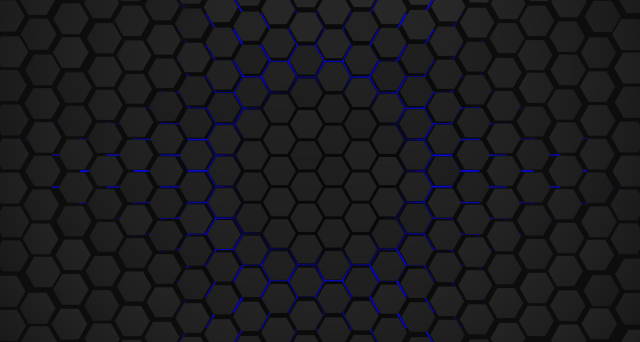
Reproduce this pattern procedurally as a WebGL 1 fragment shader.

```glsl
precision highp float;
// Dark field of raised hexagonal prisms around a flat centre, with blue light in the gaps.
uniform vec2 u_resolution;

const float COLUMN = 0.866;   // column spacing when rows are one unit apart
const float ROWS = 10.96;     // unit rows over the canvas height

float hash(vec2 p) {
  return fract(sin(dot(p, vec2(127.1, 311.7))) * 43758.5453);
}

// Signed distance to a flat-topped hexagon, slightly smaller than its cell.
float hexDistance(vec2 q) {
  q = abs(q);
  return max(q.y, q.x * 0.866 + q.y * 0.5) - 0.453;
}

// Prisms rise with distance from the centre.
float liftAt(vec2 c) {
  return 0.0135 * max(length(c) - 2.5, 0.0);
}

void main() {
  vec2 p = (gl_FragCoord.xy - 0.5 * u_resolution) / u_resolution.y * ROWS;
  float px = ROWS / u_resolution.y;
  vec2 guess = p / (1.0 + 0.5 * liftAt(p));
  float column0 = floor(guess.x / COLUMN);

  float topDist = 10.0;
  float wallDist = 10.0;
  vec2 topCentre = vec2(0.0);
  vec2 topLocal = vec2(0.0);
  float topLift = 0.0;

  // Nearest top face and nearest wall among the surrounding prisms.
  for (int i = -2; i <= 2; i++) {
    float column = column0 + float(i);
    float shift = 0.5 * mod(column, 2.0);
    float row0 = floor(guess.y - shift + 0.5);
    for (int j = -2; j <= 2; j++) {
      vec2 centre = vec2((column + 0.5) * COLUMN, row0 + float(j) + shift);
      float rise = liftAt(centre);
      float lift = rise * (0.92 + 0.2 * hash(centre));
      vec2 local = p / (1.0 + lift) - centre;
      float d = hexDistance(local) * (1.0 + lift);
      if (d < topDist) {
        topDist = d;
        topCentre = centre;
        topLocal = local;
        topLift = lift;
      }
      // Perspective sweep of the prism from the floor to its top.
      for (int k = 0; k < 6; k++) {
        float z = lift * float(k) / 5.0;
        wallDist = min(wallDist, hexDistance(p / (1.0 + z) - centre));
      }
    }
  }

  // Walls and floor glow, fading in outside the flat centre.
  float radius = length(p);
  float ring = smoothstep(2.4, 3.8, radius);
  float flicker = 0.55 + 0.45 * hash(topCentre + 3.7);
  float glow = smoothstep(-0.3 * px, 0.03 + 0.3 * px, wallDist) * ring * flicker;
  vec3 wall = vec3(0.034 + 0.018 * smoothstep(3.0, 8.0, radius));
  vec3 color = mix(wall, vec3(0.03, 0.03, 0.95), glow);

  // Matte top faces: tone per prism, soft shading and a lighter upper edge.
  vec2 outward = topCentre / max(length(topCentre), 0.01);
  float tone = 0.126 + 0.016 * (hash(topCentre + 9.1) - 0.5);
  tone += 0.028 * smoothstep(3.2, 5.5, topCentre.y) * smoothstep(7.0, 2.0, abs(topCentre.x - 1.5));
  tone -= 0.014 * smoothstep(6.0, 10.5, abs(topCentre.x));
  tone -= 0.25 * topLift * dot(topLocal, outward);
  tone += 0.008 * topLocal.y;
  float face = 1.0 - smoothstep(-0.7 * px, 0.7 * px, topDist);
  color = mix(color, vec3(tone), face);

  gl_FragColor = vec4(color, 1.0);
}
```
